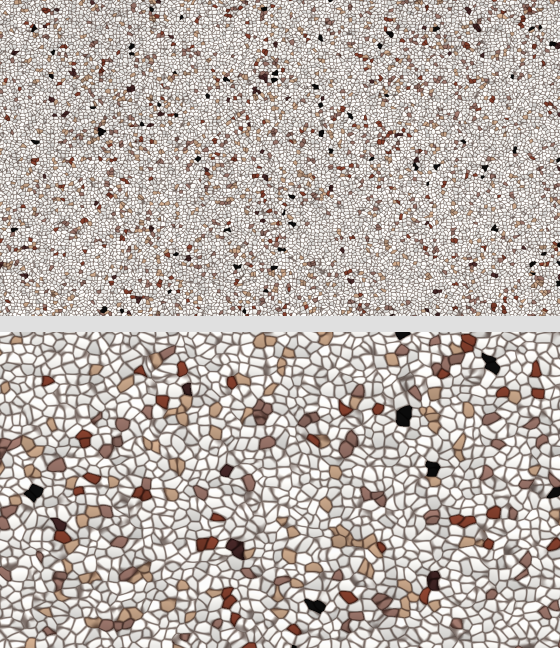
Top: the whole. Bottom: its middle third, enlarged.
Write a WebGL 2 fragment shader that draws this texture.

```glsl
#version 300 es
precision highp float;
// Pale looped carpet flecked with tan, rust, maroon and black tufts.
// Tufts are stretched, jittered Voronoi cells with shaded gaps; flecks
// recolour small clumps of tufts, and soft noise varies their density.

uniform vec2 u_resolution;
out vec4 fragColor;

vec3 hash3(vec2 p) {
  vec3 q = fract(p.xyx * vec3(0.1031, 0.1030, 0.0973));
  q += dot(q, q.yxz + 33.33);
  return fract((q.xxy + q.yzz) * q.zyx);
}

float valueNoise(vec2 p) {
  vec2 i = floor(p), f = fract(p);
  f = f * f * (3.0 - 2.0 * f);
  float low = mix(hash3(i).x, hash3(i + vec2(1, 0)).x, f.x);
  float high = mix(hash3(i + vec2(0, 1)).x, hash3(i + vec2(1, 1)).x, f.x);
  return mix(low, high, f.y);
}

// Yarn colours ordered from common and light to rare and dark.
vec3 fleckColour(float pick) {
  if (pick < 0.34) return vec3(0.76, 0.63, 0.52);
  if (pick < 0.58) return vec3(0.58, 0.44, 0.40);
  if (pick < 0.74) return vec3(0.50, 0.24, 0.17);
  if (pick < 0.87) return vec3(0.27, 0.15, 0.15);
  return vec3(0.05, 0.05, 0.05);
}

vec3 tuftColour(vec2 centre, vec3 rnd) {
  float density = 0.5 + valueNoise(centre * 0.07 + 7.0);
  // Bright yarn, with some tufts sunk into shade
  vec3 colour = vec3(1.0, 0.995, 0.982) * mix(0.80, 1.03, sqrt(rnd.x));
  // Single muted tufts
  if (rnd.y < 0.07 * density) colour = fleckColour(rnd.z * 0.65);
  // Strong flecks spanning one or more tufts
  vec2 patchPos = centre / 2.6 + 31.7;
  vec3 seed = hash3(floor(patchPos) + 211.0);
  vec3 kind = hash3(floor(patchPos) + 587.0);
  float reach = length(fract(patchPos) - mix(vec2(0.27), vec2(0.73), seed.xy));
  if (kind.x < 0.25 * density && reach < mix(0.21, 0.31, kind.z))
    colour = fleckColour(kind.y) * mix(0.85, 1.1, rnd.x);
  return colour;
}

vec3 carpet(vec2 p) {
  vec2 q = p * vec2(86.0, 93.0);
  q += 0.5 * vec2(valueNoise(q * 0.6), valueNoise(q * 0.6 + 43.0));
  vec2 cell = floor(q), nearCentre = cell, nearOffset = vec2(0);
  vec3 nearRnd = vec3(0);
  float first = 9.0, second = 9.0;
  for (int y = -1; y <= 1; y++)
    for (int x = -1; x <= 1; x++) {
      vec2 id = cell + vec2(x, y);
      vec3 rnd = hash3(id + 17.0);
      vec2 centre = id + 0.08 + 0.84 * rnd.xy;
      vec2 offset = q - centre;
      // Each tuft is an oval with its own direction
      vec2 axis = vec2(cos(rnd.z * 3.14159), sin(rnd.z * 3.14159));
      float along = dot(offset, axis);
      float across = dot(offset, vec2(-axis.y, axis.x));
      float d = length(vec2(along * 0.83, across * 1.2));
      if (d < first) {
        second = first;
        first = d;
        nearCentre = centre;
        nearOffset = offset;
        nearRnd = hash3(id + 401.0);
      } else {
        second = min(second, d);
      }
    }
  // Rounded tufts over warm dark gaps, lit from above
  float lift = smoothstep(-0.02, 0.33, second - first);
  vec3 shade = mix(vec3(0.45, 0.395, 0.375), vec3(1), lift);
  shade *= 1.0 + 0.09 * clamp(nearOffset.y, -1.0, 1.0);
  return min(tuftColour(nearCentre, nearRnd) * shade, 1.0);
}

void main() {
  // Four samples per pixel smooth the edges
  vec3 colour = vec3(0);
  for (int k = 0; k < 4; k++) {
    vec2 shift = vec2(k & 1, k >> 1) * 0.5 - 0.25;
    colour += 0.25 * carpet((gl_FragCoord.xy + shift) / u_resolution.y);
  }
  // Faint broad unevenness of the light
  vec2 p = gl_FragCoord.xy / u_resolution.y;
  colour *= 0.98 + 0.04 * valueNoise(p * 3.0 + 5.0) - 0.02 * p.y;
  fragColor = vec4(colour, 1.0);
}
```
